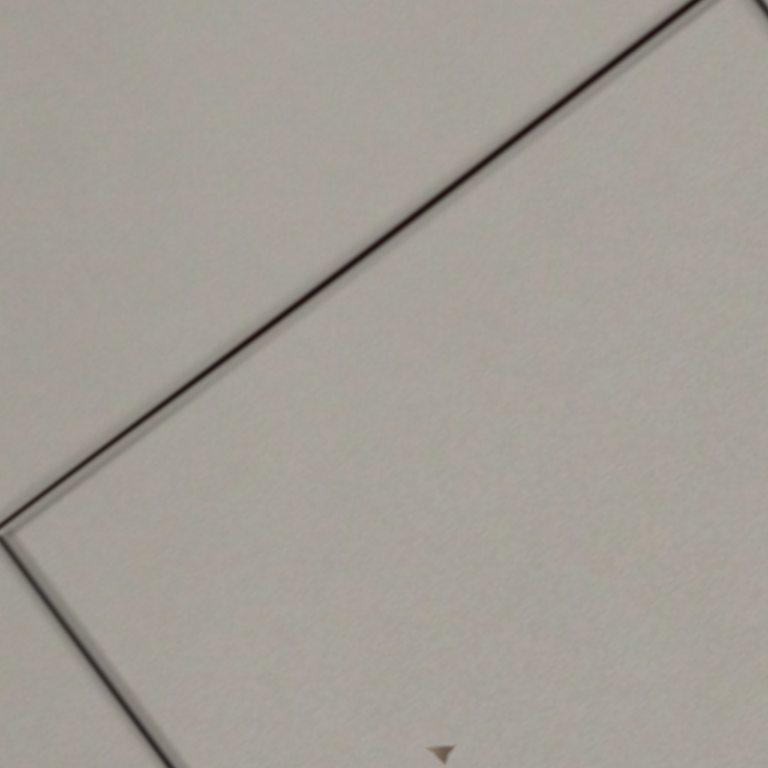
Give the GLSL for this texture, as a WebGL 2 fragment shader.

```glsl
#version 300 es
precision highp float;
uniform vec2 u_resolution;
out vec4 fragColor;

// Seams: a point on each and its unit direction
const vec2 LONG_START = vec2(0.0, 0.3145);
const vec2 LONG_DIR = vec2(0.7977, 0.6031);
const vec2 SHORT_START = vec2(0.0, 0.299);
const vec2 SHORT_DIR = vec2(0.597, -0.802);
const vec2 CORNER_START = vec2(0.988, 1.0);
const float LONG_BOW = 0.0035;

const vec3 PAPER = vec3(0.652, 0.633, 0.602);
const vec3 SHADOW = vec3(0.30, 0.285, 0.27);
const vec3 LONG_INK = vec3(0.11, 0.065, 0.055);
const vec3 SHORT_INK = vec3(0.16, 0.14, 0.13);
const vec3 CHIP_DARK = vec3(0.38, 0.32, 0.27);
const vec3 CHIP_LIGHT = vec3(0.52, 0.45, 0.36);

const float GRAIN = 0.018;
const float MOTTLE = 0.014;
const float TINT = 0.030;

float hash(vec2 p) {
    return fract(sin(dot(p, vec2(127.1, 311.7))) * 43758.5453);
}

float noise(vec2 p) {
    vec2 i = floor(p), f = fract(p);
    f = f * f * (3.0 - 2.0 * f);
    return mix(mix(hash(i), hash(i + vec2(1, 0)), f.x),
               mix(hash(i + vec2(0, 1)), hash(i + 1.0), f.x), f.y);
}

float fbm(vec2 p) {
    float sum = 0.0, amp = 0.5;
    for (int i = 0; i < 4; i++) {
        sum += amp * (noise(p) - 0.5);
        p = p * 2.03 + 17.3;
        amp *= 0.6;
    }
    return sum;
}

// Signed distance to a line, positive on the left of its direction
float lineSide(vec2 p, vec2 start, vec2 dir) {
    return dot(p - start, vec2(-dir.y, dir.x));
}

float bell(float d, float width) {
    return exp(-d * d / (width * width));
}

float triangle(vec2 p, vec2 a, vec2 b, vec2 c) {
    return max(lineSide(p, a, normalize(b - a)),
           max(lineSide(p, b, normalize(c - b)),
               lineSide(p, c, normalize(a - c))));
}

vec3 paper(vec2 p) {
    vec3 col = PAPER;
    col -= 0.018 * (1.0 - smoothstep(0.0, 0.4, p.x));
    col += MOTTLE * fbm(p * 14.0);
    // Fine grain, stretched along a diagonal toward the lower right
    vec2 q = mat2(0.8, -0.6, 0.6, 0.8) * p;
    float rough = mix(0.6, 1.4, smoothstep(0.5, 1.6, p.x + 1.0 - p.y));
    col += GRAIN * rough * (noise(q * vec2(130.0, 220.0)) - 0.5);
    col += 0.7 * GRAIN * (noise(p * 256.0) - 0.5);
    // Pink, green and yellow blotches
    col += TINT * fbm(p * 44.0 + 9.0) * vec3(0.9, -0.5, 0.3);
    col += TINT * fbm(p * 32.0 + 41.0) * vec3(0.2, 0.1, -0.9);
    return col;
}

void main() {
    vec2 p = gl_FragCoord.xy / u_resolution;
    vec3 col = paper(p);

    float dLong = lineSide(p, LONG_START, LONG_DIR);
    dLong += LONG_BOW * sin(3.14159 * smoothstep(0.0, 0.95, p.x));
    float dShort = lineSide(p, SHORT_START, SHORT_DIR);
    float dCorner = lineSide(p, CORNER_START, SHORT_DIR);
    float below = 1.0 - smoothstep(-0.014, -0.006, dLong);
    float inside = smoothstep(0.003, 0.014, dShort);

    // Short seam: shaded band on the inner side, haze outside, dark core
    float band = smoothstep(0.0, 0.005, dShort) * (1.0 - smoothstep(0.012, 0.026, dShort));
    float shortShade = 0.34 * band + 0.26 * bell(dShort + 0.007, 0.009);
    col = mix(col, SHADOW, below * shortShade);
    float shortCore = bell(dShort, 0.0050) * (1.0 - smoothstep(-0.014, -0.004, dLong));
    col = mix(col, SHORT_INK, mix(0.94, 0.84, smoothstep(0.0, 0.25, p.y)) * shortCore);

    // Long seam: haze above, ghost line fading at mid length, dark core
    float ghostFade = 0.10 + 0.20 * smoothstep(0.12, 0.45, abs(p.x - 0.52));
    float ghost = ghostFade * bell(dLong + 0.0160, 0.0050);
    float haze = 0.20 * bell(dLong - 0.009, 0.010);
    float under = inside * (ghost + 0.20 * bell(dLong + 0.008, 0.008));
    col = mix(col, SHADOW, haze + under);
    float coreWidth = mix(0.0040, 0.0054, smoothstep(0.0, 0.6, p.x));
    float coreDepth = mix(0.82, 0.97, smoothstep(0.0, 0.35, p.x));
    col = mix(col, LONG_INK, coreDepth * bell(dLong, coreWidth));

    // Seam at the upper right corner
    col = mix(col, SHADOW, 0.22 * bell(dCorner + 0.010, 0.010));
    col = mix(col, SHORT_INK, 0.9 * bell(dCorner, 0.006));

    // Small brown chip with a ragged, soft rim
    float dChip = triangle(p, vec2(0.555, 0.026), vec2(0.591, 0.028), vec2(0.579, 0.006));
    dChip += 0.003 * (noise(p * 110.0) - 0.5);
    vec3 chip = mix(CHIP_LIGHT, CHIP_DARK, smoothstep(0.560, 0.582, p.x));
    col = mix(col, chip, 0.9 * (1.0 - smoothstep(-0.004, 0.004, dChip)));

    fragColor = vec4(col, 1.0);
}
```
